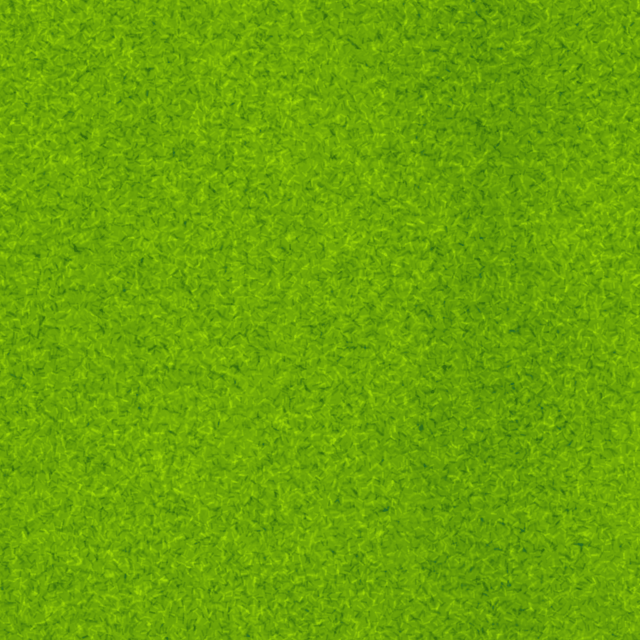
This texture is drawn by a three.js fragment shader. Its source:

```glsl
varying vec2 vUv;

#define DARK_GREEN vec3(0.31, 0.53, 0.04)
#define LIGHT_GREEN vec3(0.54, 0.76, 0.03)
#define TEAL_TINT vec3(-0.05, 0.0, 0.10)
#define FINE_CELLS 158.0
#define COARSE_CELLS 108.0
#define FIBRE_HALF_LENGTH 0.55
#define FIBRE_RADIUS 0.42
#define GRAIN_CONTRAST 0.43
#define MOTTLE_CONTRAST 0.20
#define BAND_CENTRE 0.77
#define BAND_WIDTH 0.15
#define BAND_DEPTH 0.17

float hash(vec2 p) {
  return fract(sin(dot(p, vec2(127.1, 311.7))) * 43758.5453);
}

float valueNoise(vec2 p) {
  vec2 cell = floor(p);
  vec2 f = fract(p);
  f = f * f * (3.0 - 2.0 * f);
  float bottom = mix(hash(cell), hash(cell + vec2(1.0, 0.0)), f.x);
  float top = mix(hash(cell + vec2(0.0, 1.0)), hash(cell + 1.0), f.x);
  return mix(bottom, top, f.y);
}

// Distance to a segment centred on the origin
float segmentDistance(vec2 p, vec2 direction, float halfLength) {
  float along = clamp(dot(p, direction), -halfLength, halfLength);
  return length(p - direction * along);
}

// Sum of short light and dark fibres, one per cell, in random directions
float fibres(vec2 p, float seed) {
  vec2 cell = floor(p);
  float sum = 0.0;
  for (int y = -1; y <= 1; y++) {
    for (int x = -1; x <= 1; x++) {
      vec2 id = cell + vec2(float(x), float(y));
      vec2 key = id + seed;
      vec2 centre = id + vec2(hash(key), hash(key + 17.3));
      float angle = 6.2832 * hash(key + 41.9);
      float shade = 2.0 * hash(key + 73.1) - 1.0;
      vec2 direction = vec2(cos(angle), sin(angle));
      float d = segmentDistance(p - centre, direction, FIBRE_HALF_LENGTH);
      sum += shade * (1.0 - smoothstep(0.0, FIBRE_RADIUS, d));
    }
  }
  return sum;
}

// Soft patches where the pile leans differently
float mottle(vec2 p) {
  float broad = valueNoise(p * 5.0 + 3.7);
  float medium = valueNoise(p * 14.0 + 31.2);
  float small = valueNoise(p * 42.0 + 57.6);
  return 0.35 * broad + 0.30 * medium + 0.35 * small - 0.5;
}

// Shaded upright band with a wavering edge
float shadedBand(vec2 p) {
  float sway = 0.12 * (valueNoise(p * 4.0 + 11.4) - 0.5);
  float offset = (p.x + sway - BAND_CENTRE) / BAND_WIDTH;
  return exp(-offset * offset);
}

void main() {
  // Fibre grain
  float grain = fibres(vUv * FINE_CELLS, 5.0);
  grain += fibres(vUv * COARSE_CELLS, 211.0);

  // Overall tone
  float tone = 0.54 + GRAIN_CONTRAST * grain;
  tone += MOTTLE_CONTRAST * mottle(vUv);
  tone -= BAND_DEPTH * shadedBand(vUv);

  // Green ramp with a cool cast in the deepest gaps
  vec3 colour = mix(DARK_GREEN, LIGHT_GREEN, clamp(tone, -0.4, 1.35));
  float gap = 1.0 - smoothstep(-0.35, 0.1, tone);
  float cool = smoothstep(0.5, 0.8, valueNoise(vUv * 90.0 + 83.5));
  colour += TEAL_TINT * gap * cool;

  gl_FragColor = vec4(clamp(colour, 0.0, 1.0), 1.0);
}
```
